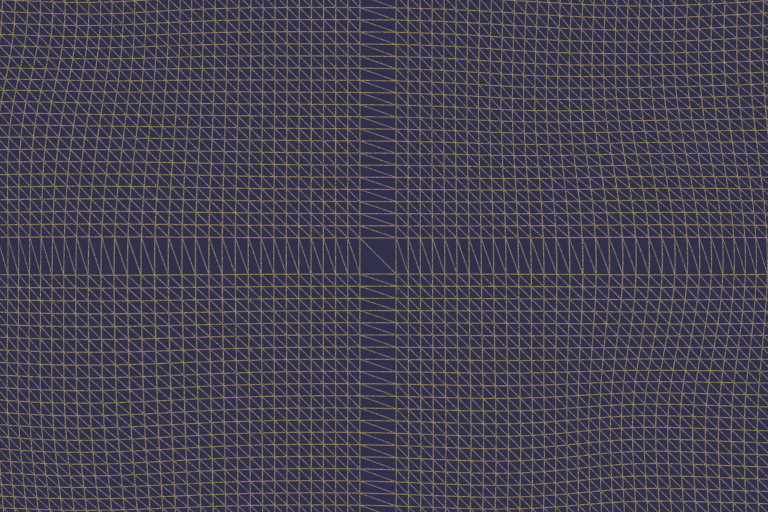
A Shadertoy shader for this pattern:

```glsl
// A gently rippled golden wire mesh of triangles, split by a wide cross-shaped gap.

const vec3 NIGHT = vec3(0.19, 0.19, 0.30);
const vec3 GOLD = vec3(0.70, 0.60, 0.37);
const vec3 SILVER = vec3(0.67, 0.60, 0.43);
const vec2 CENTRE = vec2(0.7383, 0.5);  // crossing, in canvas heights
const float CELL = 0.0237;              // side of a mesh square
const float GAP = 0.0706;               // width of the cross arms
const float LINE = 0.00195;             // wire thickness
const float SOFTNESS = 1.3;             // edge blur, in pixels
const float SLANT = 0.85;               // strength of the diagonals
const float GRAIN = 400.0;              // flecks of wear per canvas height
const vec2 WEAR = vec2(0.50, 1.02);     // faintest and strongest fleck

float hash(vec2 p) {
    vec3 q = fract(vec3(p.xyx) * 0.1031);
    q += dot(q, q.yzx + 33.33);
    return fract((q.x + q.y) * q.z);
}

float hill(vec2 p, vec2 top, float radius, float height) {
    vec2 d = (p - top) / radius;
    return height * exp(-dot(d, d));
}

// Height of the sheet: raised parts spread away from the centre
float surface(vec2 p) {
    float h = hill(p, vec2(0.55, 0.0), 0.22, 0.050);
    h += hill(p, vec2(-0.50, 0.02), 0.24, 0.055);
    h += hill(p, vec2(0.30, 0.28), 0.18, -0.025);
    h += hill(p, vec2(0.55, 0.42), 0.28, -0.045);
    h += hill(p, vec2(0.52, -0.32), 0.20, -0.035);
    h += hill(p, vec2(0.26, -0.36), 0.20, 0.030);
    h += hill(p, vec2(-0.56, -0.30), 0.22, 0.045);
    h += hill(p, vec2(-0.60, 0.48), 0.22, -0.030);
    h += hill(p, vec2(-0.70, 0.25), 0.16, 0.025);
    return h;
}

// Undo the radial spread by fixed-point iteration
vec2 flatten(vec2 p) {
    vec2 q = p;
    for (int i = 0; i < 4; i++) q = p / (1.0 + surface(q));
    return q;
}

// Antialiased coverage of a wire at distance d
float wire(float d, float blur) {
    float reach = 0.5 * (LINE + blur);
    return clamp((reach - d) / blur, 0.0, min(1.0, LINE / blur));
}

void mainImage(out vec4 fragColor, in vec2 fragCoord) {
    float blur = SOFTNESS / iResolution.y;
    vec2 uv = fragCoord / iResolution.y;
    vec2 p = flatten(uv - CENTRE);

    // Mesh coordinates, with one stretched cell along each axis
    vec2 outside = step(vec2(0.5 * GAP), abs(p));
    vec2 size = mix(vec2(GAP), vec2(CELL), outside);
    vec2 beyond = sign(p) * (0.5 + (abs(p) - 0.5 * GAP) / CELL);
    vec2 mesh = mix(p / GAP, beyond, outside) + 0.5;
    vec2 cell = fract(mesh);

    // Distances to the square edges and the falling diagonal
    vec2 edge = min(cell, 1.0 - cell) * size;
    float diagonal = abs(cell.x + cell.y - 1.0) / length(1.0 / size);

    // Worn wires, drawn over the dark ground
    float wear = mix(WEAR.x, WEAR.y, hash(floor(uv * GRAIN)));
    float sides = max(wire(edge.x, blur), wire(edge.y, blur));
    float slant = SLANT * wire(diagonal, blur);
    vec3 colour = mix(NIGHT, SILVER, slant * wear);
    colour = mix(colour, GOLD, sides * wear);
    fragColor = vec4(colour, 1.0);
}
```
